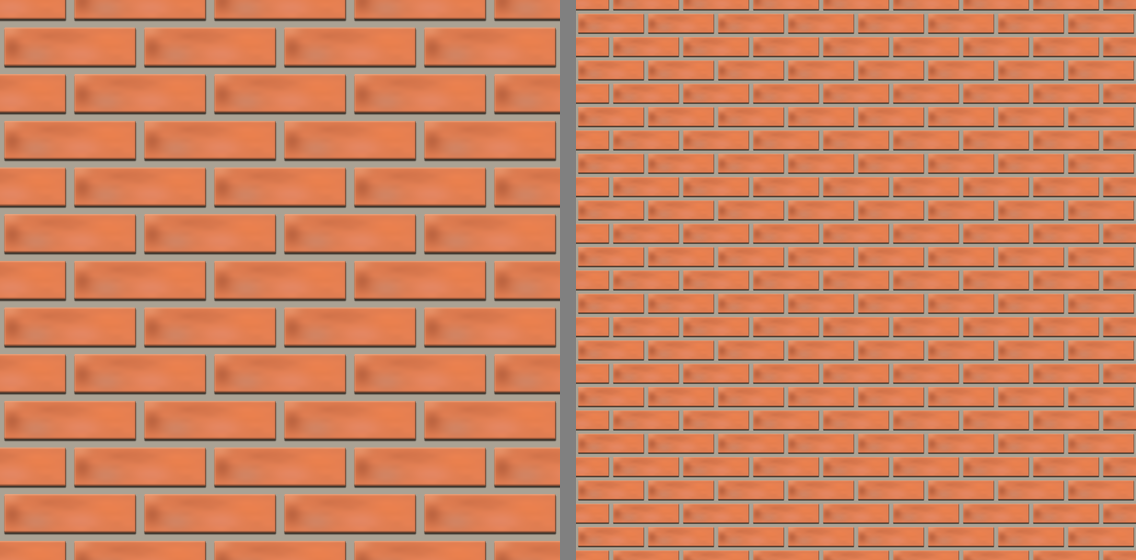
Left, the tile; right, the same tile 2 across and 2 down.
This pattern is drawn by a Shadertoy shader. Its source:

```glsl
const vec2 GRID = vec2(4.0, 12.0);          // bricks across, courses down
const float BRICK_PITCH = 3.0;              // in course heights
const vec2 BRICK_HALF = vec2(1.406, 0.411);
const float CORNER_RADIUS = 0.025;

const vec3 MORTAR = vec3(0.665, 0.635, 0.58);
const vec3 SHADOW = vec3(0.21, 0.18, 0.15);
const vec3 CLAY = vec3(0.885, 0.495, 0.32);
const vec3 BURNT = vec3(0.73, 0.385, 0.245);
const vec3 ASHEN = vec3(0.805, 0.51, 0.385);
const vec3 ROSE = vec3(0.895, 0.53, 0.39);
const vec3 VIVID = vec3(0.93, 0.505, 0.30);
const vec3 EDGE_LIGHT = vec3(0.94, 0.68, 0.53);
const vec3 EDGE_DARK = vec3(0.43, 0.25, 0.17);

float hash21(vec2 p) {
    vec3 q = fract(p.xyx * 0.1031);
    q += dot(q, q.yzx + 33.33);
    return fract((q.x + q.y) * q.z);
}

float valueNoise(vec2 p) {
    vec2 cell = floor(p);
    vec2 f = fract(p);
    f = f * f * (3.0 - 2.0 * f);
    float low = mix(hash21(cell), hash21(cell + vec2(1.0, 0.0)), f.x);
    float high = mix(hash21(cell + vec2(0.0, 1.0)), hash21(cell + 1.0), f.x);
    return mix(low, high, f.y);
}

float roundedBox(vec2 p, vec2 halfSize, float radius) {
    vec2 q = abs(p) - halfSize + radius;
    return length(max(q, 0.0)) + min(max(q.x, q.y), 0.0) - radius;
}

float blotch(vec2 p, vec2 center, vec2 radius) {
    vec2 q = (p - center) / radius;
    return exp(-dot(q, q));
}

// Position relative to the nearest brick centre in running bond
vec2 brickLocal(vec2 p) {
    float course = floor(p.y + 0.5);
    float shift = 0.5 * mod(course, 2.0);
    float x = fract(p.x / BRICK_PITCH - shift + 0.5) - 0.5;
    return vec2(x * BRICK_PITCH, p.y - course);
}

// Kiln staining across one brick face
vec3 clayColor(vec2 p) {
    vec3 color = CLAY;
    color = mix(color, VIVID, 0.8 * blotch(p, vec2(0.82, 0.07), vec2(0.45, 0.22)));
    color = mix(color, ROSE, 0.9 * blotch(p, vec2(0.25, -0.17), vec2(0.38, 0.18)));
    color = mix(color, BURNT, 0.4 * blotch(p, vec2(-0.3, 0.24), vec2(0.6, 0.14)));
    color = mix(color, ASHEN, 0.9 * blotch(p, vec2(-0.72, -0.18), vec2(0.36, 0.2)));
    color = mix(color, BURNT, 0.85 * blotch(p, vec2(-1.24, -0.04), vec2(0.2, 0.24)));
    color = mix(color, EDGE_LIGHT, 0.4 * blotch(p, vec2(-1.32, 0.36), vec2(0.26, 0.14)));
    float mottling = valueNoise(p * vec2(4.0, 9.0) + 20.0) - 0.5;
    return color * (1.0 + 0.035 * mottling);
}

// Lit from the upper left
vec3 bevel(vec3 color, vec2 p, vec2 halfSize) {
    vec2 fromLow = p + halfSize;
    vec2 fromHigh = halfSize - p;
    float top = 1.0 - smoothstep(0.0, 0.05, fromHigh.y);
    float left = 1.0 - smoothstep(0.0, 0.04, fromLow.x);
    float right = 1.0 - smoothstep(0.0, 0.03, fromHigh.x);
    float bottom = 1.0 - smoothstep(0.0, 0.05, fromLow.y);
    color = mix(color, EDGE_LIGHT, max(0.65 * top, 0.5 * left));
    return mix(color, EDGE_DARK, max(0.6 * right, 0.85 * bottom));
}

void mainImage(out vec4 fragColor, in vec2 fragCoord) {
    vec2 p = fragCoord / iResolution.xy * vec2(GRID.x * BRICK_PITCH, GRID.y);
    float pixel = GRID.y / iResolution.y;
    vec2 local = brickLocal(p);

    // Mortar with the cast shadow
    float shadowDistance = roundedBox(local - vec2(0.005, -0.036), BRICK_HALF, CORNER_RADIUS);
    float shadow = 1.0 - smoothstep(-0.02, 0.027, shadowDistance);
    vec3 color = mix(MORTAR, SHADOW, 0.95 * shadow);

    // Brick face
    float brickDistance = roundedBox(local, BRICK_HALF, CORNER_RADIUS);
    float coverage = 1.0 - smoothstep(-0.5 * pixel, 0.5 * pixel, brickDistance);
    vec3 face = bevel(clayColor(local), local, BRICK_HALF);
    fragColor = vec4(mix(color, face, coverage), 1.0);
}
```
